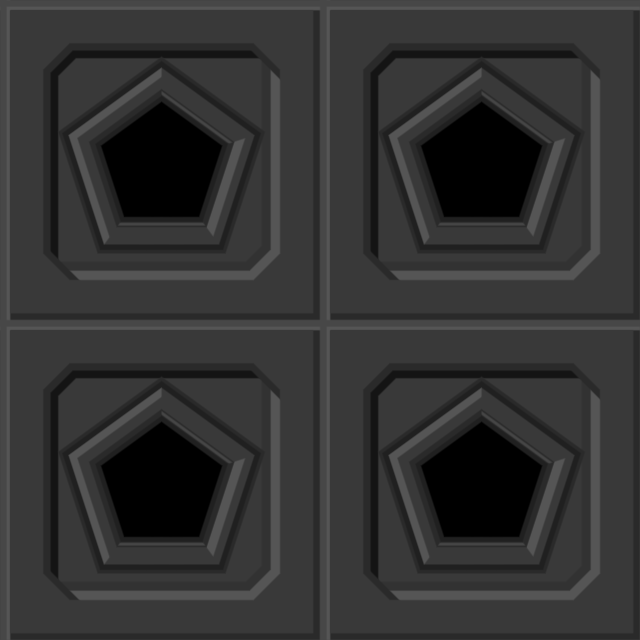
This pattern is drawn by a Shadertoy shader. Its source:

```glsl
const float TAU = 6.2831853;
const float REPEATS = 2.0;

const float FACE = 0.225;
const float GROOVE = 0.28;
const float LIGHT = 0.335;
const float GLINT = 0.27;
const float DIM = 0.198;
const float SHADE = 0.165;
const float DARK = 0.125;
const float DEEP = 0.08;
const float HOLE = 0.0;

// Soft mask of the interval from lo to hi
float between(float x, float lo, float hi, float blur) {
    return smoothstep(lo - blur, lo + blur, x) * (1.0 - smoothstep(hi - blur, hi + blur, x));
}

float squareMask(vec2 p, float lo, float hi, float blur) {
    return between(p.x, lo, hi, blur) * between(p.y, lo, hi, blur);
}

// Raised plate: lit top and left edges, shaded bottom and right edges
float plate(vec2 p, float blur) {
    float tone = mix(GROOVE, LIGHT, squareMask(p, 0.021, 1.0, blur));
    tone = mix(tone, SHADE, squareMask(p, 0.032, 1.0, blur));
    return mix(tone, FACE, squareMask(p, 0.032, 0.979, blur));
}

// Sunken square with cut corners, bevelled away from the light
float recess(float tone, vec2 q, float halfSize, float cut, float blur) {
    vec2 a = abs(q);
    float sideDepth = halfSize - max(a.x, a.y);
    float cornerDepth = (2.0 * halfSize - cut - a.x - a.y) * 0.7071;
    bool crossCorner = q.x * q.y < 0.0;
    float depth = crossCorner ? sideDepth : min(sideDepth, cornerDepth);

    float shadow = mix(SHADE, DEEP, smoothstep(-blur, blur, depth - 0.023));
    shadow = mix(shadow, FACE, smoothstep(-blur, blur, depth - 0.047));
    float lit = mix(LIGHT, DIM, smoothstep(-blur, blur, depth - 0.029));
    lit = mix(lit, FACE, smoothstep(-blur, blur, depth - 0.058));

    float inner = mix(shadow, lit, smoothstep(-blur, blur, q.x + q.y));
    if (crossCorner) inner = mix(SHADE, inner, smoothstep(-blur, blur, cornerDepth - 0.021));
    return mix(tone, inner, smoothstep(-blur, blur, min(sideDepth, cornerDepth)));
}

// Pentagon ring around a hole; turn runs clockwise from the apex
float pentagon(float tone, vec2 q, float blur) {
    float radius = length(q);
    float angle = atan(q.x, -q.y);
    float turn = angle / TAU;
    float sector = TAU / 5.0;
    float reach = radius * cos(mod(angle, sector) - 0.5 * sector);
    float turnBlur = blur / (TAU * max(radius, 0.05));

    float leftSides = between(turn, -0.4, 0.0, turnBlur);
    float upperRight = between(turn, 0.0, 0.2, turnBlur);
    float lowerRight = between(turn, 0.2, 0.4, turnBlur);
    float bottom = 1.0 - between(turn, -0.4, 0.4, turnBlur);

    // Outer groove and ring face
    tone = mix(tone, SHADE, between(reach, -1.0, 0.275, blur));
    tone = mix(tone, DARK, between(reach, -1.0, 0.264, blur));
    tone = mix(tone, FACE, between(reach, -1.0, 0.247, blur));

    // Lit slopes
    tone = mix(tone, LIGHT, leftSides * between(reach, 0.224, 0.247, blur));
    tone = mix(tone, LIGHT, lowerRight * between(reach, 0.193, 0.222, blur));

    // Inner bevel and hole
    tone = mix(tone, SHADE, between(reach, -1.0, 0.193, blur));
    tone = mix(tone, GLINT, (upperRight + bottom) * between(reach, 0.179, 0.188, blur));
    tone = mix(tone, DARK, between(reach, -1.0, 0.176, blur));
    return mix(tone, HOLE, between(reach, -1.0, 0.161, blur));
}

void mainImage(out vec4 fragColor, in vec2 fragCoord) {
    vec2 uv = fragCoord / iResolution.xy;
    float blur = max(0.0035, 0.75 * REPEATS / iResolution.y);

    // Cell coordinates run right and down; cells wrap inside the groove
    vec2 grid = vec2(uv.x, 1.0 - uv.y) * REPEATS;
    vec2 cell = fract(grid - 0.01) + 0.01;

    float tone = plate(cell, blur);
    tone = recess(tone, cell - 0.505, 0.37, 0.083, blur);
    tone = pentagon(tone, cell - vec2(0.505, 0.517), blur);
    fragColor = vec4(vec3(tone), 1.0);
}
```
